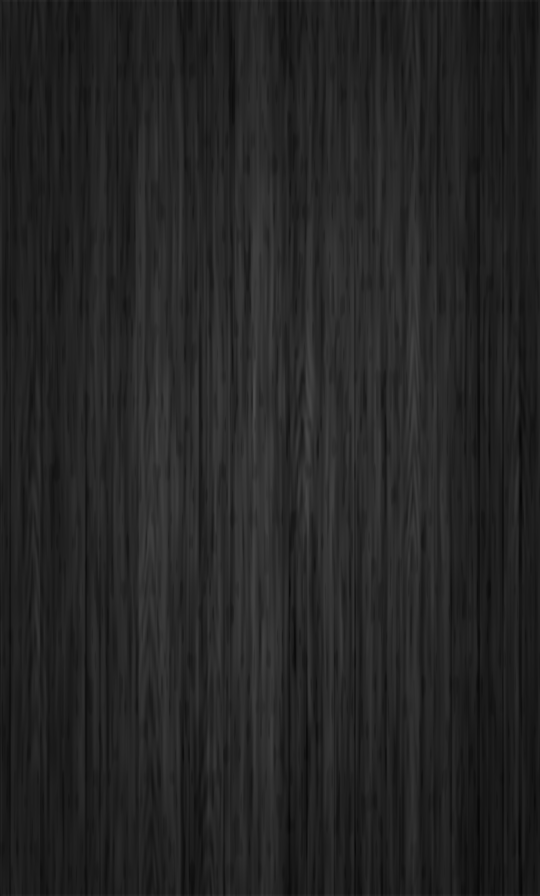
A Shadertoy shader for this texture:

```glsl
#define EDGE_TONE 0.088
#define GLOW_TONE 0.107
#define GLOW_SIZE vec2(0.39, 0.49)
#define STRIP_DEPTH 0.24
#define GRAIN_DEPTH 0.27
#define FIBRE_DEPTH 0.72
#define LINE_DEPTH 0.52
#define PORE_DEPTH 0.34
#define FLECK_DEPTH 0.20
#define FIGURE_DEPTH 0.17
#define FIGURE_WIDTH 0.012
#define FIGURE_COUNT 6

float hash(vec2 p) {
    vec3 q = fract(p.xyx * vec3(0.1031, 0.1030, 0.0973));
    q += dot(q, q.yzx + 33.33);
    return fract((q.x + q.y) * q.z);
}

// Smooth lattice noise, 0 to 1
float noise(vec2 p) {
    vec2 cell = floor(p), f = fract(p);
    f = f * f * (3.0 - 2.0 * f);
    float low = mix(hash(cell), hash(cell + vec2(1, 0)), f.x);
    float high = mix(hash(cell + vec2(0, 1)), hash(cell + vec2(1, 1)), f.x);
    return mix(low, high, f.y);
}

// Slow sideways drift of the fibres
float sway(vec2 p) {
    return 0.0012 * sin(p.y * 7.0 + p.x * 31.0)
         + 0.0008 * sin(p.y * 17.0 - p.x * 53.0 + 1.7);
}

// Long pointed arches stacked along a few narrow columns
float archFigure(vec2 p, float aspect) {
    float sum = 0.0;
    for (int i = 0; i < FIGURE_COUNT; i++) {
        float id = float(i);
        float centre = aspect * (id + 0.2 + 0.6 * hash(vec2(id, 7.0))) / float(FIGURE_COUNT);
        centre += 0.002 * sin(p.y * 9.0 + id * 2.3);
        float d = (p.x - centre) / FIGURE_WIDTH;
        float wobble = 5.0 * noise(vec2(d * 1.5 + id * 9.0, p.y * 8.0));
        float arch = sin(p.y * 90.0 + 10.0 * sqrt(d * d + 0.02) + wobble);
        float patches = smoothstep(0.3, 0.75, noise(vec2(id * 5.0, p.y * 4.0)));
        sum += exp(-d * d) * patches * (0.5 + arch);
    }
    return sum;
}

void mainImage(out vec4 fragColor, in vec2 fragCoord) {
    vec2 uv = fragCoord / iResolution.xy;
    vec2 p = fragCoord / iResolution.y;
    float aspect = iResolution.x / iResolution.y;
    float x = p.x + sway(p);

    // Vertical grain, from broad strips to fine fibres
    float strips = noise(vec2(x * 42.0, p.y * 0.8 + 3.0)) - 0.5;
    float grain = noise(vec2(x * 125.0 + 40.0, p.y * 2.5)) - 0.5;
    float fibres = 0.5 * noise(vec2(x * 270.0, p.y * 7.0 + 11.0))
                 + 0.5 * noise(vec2(x * 380.0 + 70.0, p.y * 18.0)) - 0.5;
    float flecks = smoothstep(0.6, 0.9, noise(vec2(x * 340.0 + 13.0, p.y * 38.0)));

    // Straight lines that run the whole height, and sparse dark pores
    float lines = 0.6 * noise(vec2(p.x * 300.0 + 31.0, p.y * 0.5))
                + 0.4 * noise(vec2(p.x * 170.0 + 83.0, p.y * 0.4)) - 0.5;
    float pores = smoothstep(0.68, 0.88, noise(vec2(p.x * 260.0 + 19.0, p.y * 0.6)));

    float wood = 1.09 + STRIP_DEPTH * strips + GRAIN_DEPTH * grain
               + FIBRE_DEPTH * fibres + LINE_DEPTH * lines
               - PORE_DEPTH * pores - FLECK_DEPTH * flecks
               + FIGURE_DEPTH * archFigure(p, aspect);

    // Central glow falling off to dark edges
    vec2 d = (uv - vec2(0.5, 0.51)) / GLOW_SIZE;
    float tone = (EDGE_TONE + GLOW_TONE * exp(-dot(d, d))) * wood;

    // Faint worn rim
    vec2 border = min(p, vec2(aspect, 1.0) - p);
    tone += 0.025 * (1.0 - smoothstep(0.001, 0.003, min(border.x, border.y)));

    fragColor = vec4(vec3(clamp(tone, 0.0, 1.0)), 1.0);
}
```
